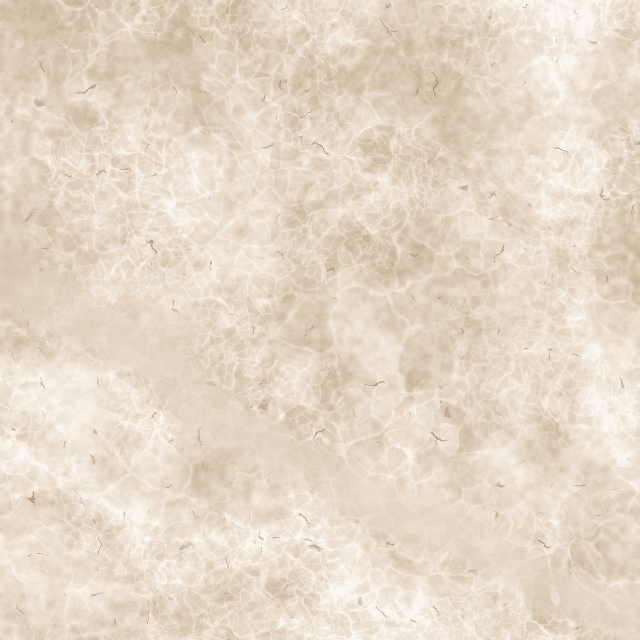
Write a three.js fragment shader that draws this texture.

```glsl
varying vec2 vUv;

#define TAN vec3(0.79, 0.71, 0.60)
#define CREAM vec3(0.912, 0.853, 0.787)
#define IVORY vec3(0.985, 0.970, 0.943)
#define BROWN vec3(0.56, 0.46, 0.35)
#define BASE_TONE 0.48
#define DARK_PATCH 0.23
#define PALE_PATCH 0.25
#define CLOUD 0.65
#define MOTTLE 0.55
#define GRAIN 0.50
#define VEIN 0.20
#define CRACK 0.60

float hash(vec2 p) {
  vec3 q = fract(p.xyx * 0.1031);
  q += dot(q, q.yzx + 33.33);
  return fract((q.x + q.y) * q.z);
}

vec2 hash2(vec2 p) {
  return vec2(hash(p), hash(p + 71.7));
}

mat2 rotation(float a) {
  float c = cos(a), s = sin(a);
  return mat2(c, -s, s, c);
}

float noise(vec2 p) {
  vec2 i = floor(p), f = fract(p);
  f = f * f * f * (f * (f * 6.0 - 15.0) + 10.0);
  float low = mix(hash(i), hash(i + vec2(1.0, 0.0)), f.x);
  float high = mix(hash(i + vec2(0.0, 1.0)), hash(i + 1.0), f.x);
  return mix(low, high, f.y);
}

// Fractal noise centred on zero
float fbm(vec2 p) {
  float sum = 0.0, amp = 0.5;
  for (int i = 0; i < 5; i++) {
    sum += amp * (noise(p) - 0.5);
    p = rotation(0.65) * p * 2.03 + 17.3;
    amp *= 0.54;
  }
  return sum;
}

vec2 warp(vec2 p) {
  return vec2(fbm(p), fbm(p + 43.1));
}

// Voronoi cells: x = distance to the border, y = random value of the cell
vec2 cells(vec2 p) {
  vec2 i = floor(p), f = fract(p);
  float near = 8.0, next = 8.0, id = 0.0;
  for (int y = -1; y <= 1; y++) {
    for (int x = -1; x <= 1; x++) {
      vec2 g = vec2(float(x), float(y));
      float d = length(g + hash2(i + g) - f);
      if (d < near) {
        next = near;
        near = d;
        id = hash(i + g + 9.2);
      } else {
        next = min(next, d);
      }
    }
  }
  return vec2(next - near, id);
}

// Soft, ragged ellipse
float patchMask(vec2 p, vec2 centre, vec2 radius, float angle, float rag) {
  float d = length(rotation(angle) * (p - centre) / radius);
  return 1.0 - smoothstep(0.45, 1.35, d + rag);
}

// Scattered tapering strokes, sizes in canvas units
float flecks(vec2 p, float freq, vec2 size, float share) {
  vec2 id = floor(p * freq);
  vec2 q = (fract(p * freq) - mix(vec2(0.35), vec2(0.65), hash2(id))) / freq;
  q = rotation(mix(-0.9, 2.2, hash(id + 5.3))) * q;
  float scale = mix(0.4, 1.0, hash(id + 3.7));
  float taper = 1.0 - pow(q.x / (size.x * scale), 2.0);
  float halfWidth = size.y * scale * max(taper, 0.0);
  float ink = 1.0 - smoothstep(halfWidth * 0.4, halfWidth + 0.0012, abs(q.y));
  return ink * smoothstep(0.0, 0.4, taper) * step(hash(id + 8.1), share);
}

void main() {
  vec2 uv = vUv;
  vec2 bend = warp(uv * 7.0);
  vec2 ripple = warp(uv * 32.0);
  vec2 p = uv + 0.07 * bend;
  float rag = 2.2 * fbm(uv * 6.0 + 3.0) + 0.8 * ripple.x;

  // Broad tan and ivory areas
  float dark = patchMask(p, vec2(0.63, 0.66), vec2(0.20, 0.22), 0.3, rag);
  dark = max(dark, patchMask(p, vec2(0.99, 0.63), vec2(0.11, 0.17), 0.0, rag));
  dark = max(dark, patchMask(p, vec2(0.84, 0.29), vec2(0.11, 0.11), 0.0, rag));
  dark = max(dark, patchMask(p, vec2(0.14, 0.03), vec2(0.17, 0.07), 0.0, rag));
  dark = max(dark, 0.5 * patchMask(p, vec2(0.30, 0.88), vec2(0.25, 0.11), -0.3, rag));
  float pale = patchMask(p, vec2(0.86, 0.83), vec2(0.07, 0.24), 0.1, rag);
  pale = max(pale, patchMask(p, vec2(0.93, 0.43), vec2(0.05, 0.17), 0.4, rag));
  pale = max(pale, patchMask(p, vec2(0.05, 0.40), vec2(0.17, 0.08), -0.3, rag));
  pale = max(pale, patchMask(p, vec2(0.22, 0.23), vec2(0.30, 0.10), -0.5, rag));
  pale = max(pale, patchMask(p, vec2(0.57, 0.10), vec2(0.15, 0.05), -0.7, rag));

  // Smooth diagonal seam that calms the detail
  float seamY = 0.58 - 0.72 * uv.x + 0.19 * uv.x * uv.x;
  float seamGap = abs(uv.y - seamY + 0.10 * bend.x);
  float seam = 1.0 - smoothstep(0.025, 0.06, seamGap);
  float detail = 1.0 - 0.65 * seam;

  float tone = PALE_PATCH * pale - DARK_PATCH * dark * (1.0 - pale);
  tone = BASE_TONE + tone * (1.0 - 0.75 * seam) + CLOUD * fbm(p * 3.0 + 8.0);
  tone += detail * MOTTLE * fbm(p * 15.0 + 21.0) + GRAIN * detail * fbm(uv * 75.0);

  // Lacy network of pale veins around darker fragments
  vec2 laced = uv + 0.065 * bend + 0.016 * ripple;
  float freq = 13.0;
  for (int i = 0; i < 3; i++) {
    vec2 cell = cells(laced * freq + float(i) * 19.0);
    float mask = smoothstep(-0.08, 0.14, fbm(uv * 8.0 + float(i) * 31.0));
    float width = 0.10 + 0.05 * float(i) + 0.25 * abs(ripple.y);
    float vein = 1.0 - smoothstep(0.0, width, cell.x);
    tone += detail * mask * (VEIN * vein + 0.13 * (cell.y - 0.6));
    freq *= 2.1;
  }

  // Long threads running down the diagonal
  vec2 along = rotation(-0.75) * uv * vec2(1.0) + 0.05 * bend;
  float ridge = abs(fbm(along * vec2(3.0, 7.0) + 12.0));
  float thread = 1.0 - smoothstep(0.0, 0.014, ridge);
  tone += 0.8 * VEIN * thread * smoothstep(-0.05, 0.12, fbm(uv * 5.0 + 55.0));

  tone = clamp(tone, 0.0, 1.0);
  vec3 color = mix(TAN, CREAM, smoothstep(0.0, 1.0, tone) * 2.0);
  color = tone < 0.5 ? mix(TAN, CREAM, tone * 2.0) : mix(CREAM, IVORY, tone * 2.0 - 1.0);

  // Fine brown cracks and small stains
  vec2 wavy = uv + 0.03 * ripple + 0.03 * bend;
  float crack = flecks(wavy, 11.0, vec2(0.024, 0.0011), 0.35);
  crack = max(crack, 0.75 * flecks(wavy + 0.37, 24.0, vec2(0.011, 0.0009), 0.30));
  float stain = flecks(wavy + 0.61, 14.0, vec2(0.013, 0.006), 0.10);
  float wear = smoothstep(-0.14, 0.10, fbm(uv * 50.0 + 4.0));
  color = mix(color, BROWN, CRACK * wear * detail * max(crack, 0.55 * stain));

  gl_FragColor = vec4(color, 1.0);
}
```
